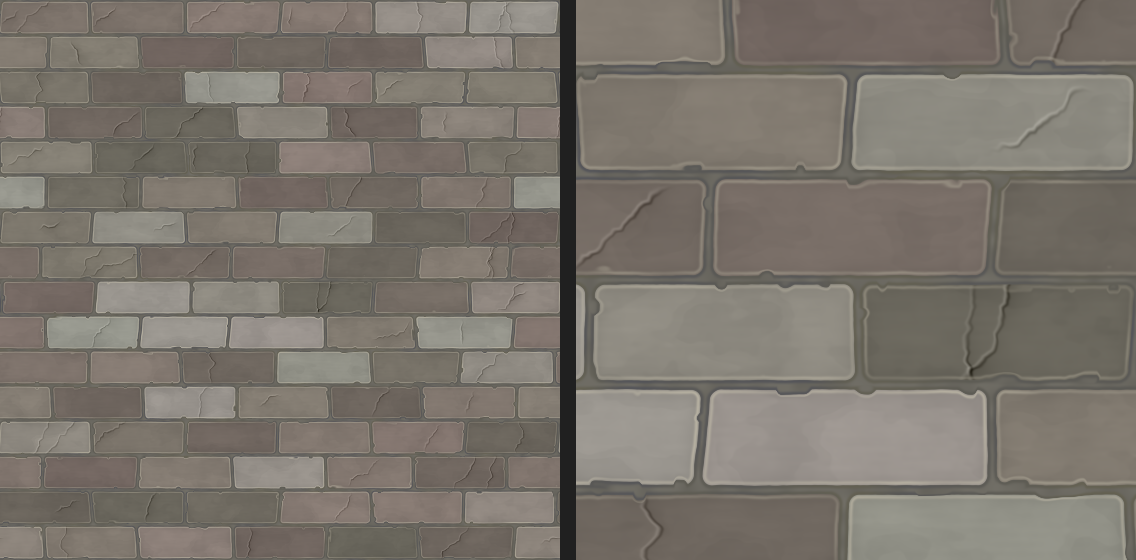
Left: the whole. Right: its middle third, enlarged.
This texture is drawn by a Shadertoy shader. Its source:

```glsl
#define GRID vec2(6.0, 16.0)
#define GAP 0.042
#define CORNER 0.10
#define RIM 0.017
#define JOINT_DRIFT 0.07
#define CRACK_CHANCE 0.36
#define DARK_STONE vec3(0.425, 0.395, 0.365)
#define WARM_STONE vec3(0.525, 0.485, 0.450)
#define PALE_STONE vec3(0.600, 0.590, 0.560)
#define MORTAR vec3(0.415, 0.405, 0.375)
#define SHADOW vec3(0.300, 0.295, 0.300)
#define RIM_LIGHT vec3(0.735, 0.710, 0.640)

float hash(vec2 p) {
    return fract(sin(dot(p, vec2(127.1, 311.7))) * 43758.5453);
}

float noise(vec2 p) {
    vec2 i = floor(p), f = fract(p);
    f = f * f * (3.0 - 2.0 * f);
    return mix(mix(hash(i), hash(i + vec2(1, 0)), f.x),
               mix(hash(i + vec2(0, 1)), hash(i + vec2(1, 1)), f.x), f.y);
}

float fbm(vec2 p) {
    float sum = 0.0, amp = 0.533;
    for (int i = 0; i < 4; i++) {
        sum += amp * noise(p);
        p = mat2(1.6, 1.2, -1.2, 1.6) * p + 7.3;
        amp *= 0.5;
    }
    return sum;
}

// Position of the leaning joint on the left of a brick
float jointX(float col, float row, float y) {
    vec2 id = vec2(mod(col, GRID.x), row);
    float lean = (hash(id + 31.7) - 0.5) * (y - 0.5);
    return col + JOINT_DRIFT * (hash(id + 5.3) - 0.5 + lean);
}

// Relief of one crack: dark groove, lit lip and a soft shadow on one side
float crackRelief(vec2 p, vec2 size, vec2 seed, float px) {
    float angle = mix(0.35, 1.9, hash(seed + 1.1));
    vec2 dir = vec2(cos(angle), sin(angle));
    vec2 q = p - size * vec2(mix(0.12, 0.88, hash(seed + 2.2)), 0.5);
    float along = dot(q, dir);
    float across = dot(q, vec2(-dir.y, dir.x));
    across += 0.5 * (fbm(vec2(along * 2.2, 0.0) + seed * 9.0) - 0.5);
    across += 0.05 * (noise(p * 7.0 + seed) - 0.5);
    float width = max(0.018, 0.6 * px);
    float groove = exp(-pow(across / width, 2.0));
    float lip = exp(-pow((across - 2.0 * width) / width, 2.0));
    float shade = exp(-max(-across, 0.0) * 7.0) * smoothstep(width, -width, across);
    float reach = mix(0.35, 1.0, hash(seed + 3.3));
    float fade = smoothstep(reach, reach - 0.3, abs(along));
    float depth = mix(0.4, 1.0, noise(p * 3.0 + seed * 5.0));
    return fade * depth * (0.09 * lip - 0.14 * groove - 0.045 * shade);
}

void mainImage(out vec4 fragColor, in vec2 fragCoord) {
    vec2 p = fragCoord / iResolution.xy * GRID;
    float px = GRID.y / iResolution.y;
    float unit = GRID.y / GRID.x;

    // Running bond with a small drift per row
    float row = floor(p.y), y = fract(p.y);
    float x = p.x + 0.5 * mod(row + 1.0, 2.0) + 0.08 * (hash(vec2(row, 9.4)) - 0.5);
    float col = floor(x);
    col += step(jointX(col + 1.0, row, y), x) - step(x, jointX(col, row, y));
    float left = jointX(col, row, y), right = jointX(col + 1.0, row, y);
    vec2 id = vec2(mod(col, GRID.x), row);
    vec2 seed = 40.0 * vec2(hash(id + 0.7), hash(id + 13.9));
    vec2 local = vec2((x - col) * unit, y);

    // Inner distance to a rounded outline with worn, chipped edges
    vec2 inset = vec2(min(x - left, right - x) * unit, min(y, 1.0 - y)) - GAP;
    vec2 k = CORNER - inset;
    float edge = CORNER - length(max(k, 0.0)) - min(max(k.x, k.y), 0.0);
    edge -= 0.022 * (fbm(local * 4.0 + seed) - 0.35);
    edge -= 0.05 * smoothstep(0.76, 0.95, noise(local * 5.0 + seed.yx));

    // Stone tone and slight tint of each brick
    float tone = pow(hash(id + 21.3), 1.25);
    vec3 stone = mix(DARK_STONE, WARM_STONE, smoothstep(0.0, 0.55, tone));
    stone = mix(stone, PALE_STONE, smoothstep(0.5, 0.95, tone));
    stone += (hash(id + 47.1) - 0.5) * vec3(0.025, -0.012, 0.008);

    // Layered blotches and fine grain
    float cloud = fbm(local * vec2(1.1, 1.7) + seed);
    float patches = smoothstep(0.46, 0.50, cloud) + smoothstep(0.58, 0.61, cloud);
    stone *= 1.02 - 0.025 * patches + 0.07 * (fbm(local * 3.0 + seed.yx) - 0.5);
    stone *= 1.0 + 0.02 * (noise(local * vec2(4.0, 22.0) + seed) - 0.5);

    for (int i = 0; i < 2; i++) {
        vec2 crackSeed = seed + float(i) * 17.0;
        if (hash(crackSeed) < CRACK_CHANCE)
            stone += crackRelief(local, vec2(unit, 1.0), crackSeed, px);
    }

    // Pale worn rim, stronger on lighter bricks
    float rimWidth = max(RIM, 0.55 * px);
    float rim = exp(-pow((edge - 0.022) / rimWidth, 2.0));
    float wear = mix(0.25, 0.85, noise(local * 2.5 + seed + 3.0)) * mix(0.65, 1.0, tone);
    stone = mix(stone, RIM_LIGHT + 0.1 * (tone - 0.5), rim * wear);
    stone *= 1.0 - 0.05 * exp(-max(edge - 0.05, 0.0) * 14.0);

    // Mortar with cool shadow and ochre stains beside the bricks
    float stain = noise(p * vec2(5.0, 2.0));
    vec3 joint = MORTAR * (0.95 + 0.12 * noise(p * vec2(20.0, 8.0)));
    vec3 side = mix(SHADOW + vec3(0.0, 0.01, 0.04), SHADOW + vec3(0.09, 0.08, 0.0), stain);
    joint = mix(joint, side, 0.75 * exp(-pow((edge + 0.012) / 0.02, 2.0)));

    float cover = smoothstep(-0.6 * px, 0.6 * px, edge);
    fragColor = vec4(mix(joint, stone, cover), 1.0);
}
```
